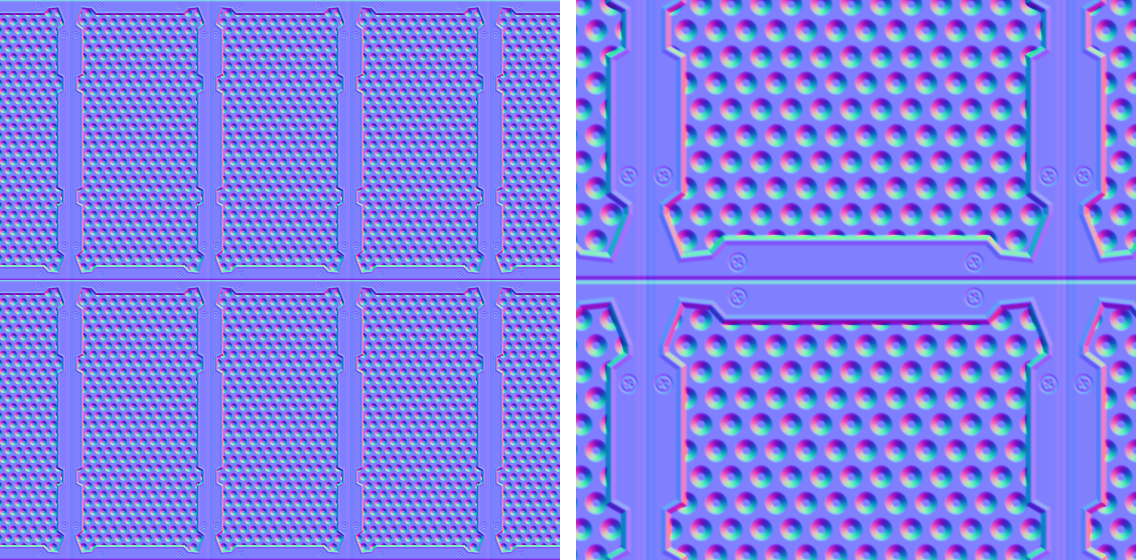
Left, the full canvas; right, a detail of the centre.
Reproduce this texture map procedurally as a Shadertoy shader.

```glsl
// Tangent-space normal map of perforated metal panels, four across and two down.
// A height field (frame, recessed window, staggered dimples, seams, screws) is
// built from distance functions and differentiated to give the normal colour.

const vec2 REPEATS = vec2(4.0, 2.0);
const vec2 PANEL = vec2(192.0, 384.0);      // size of one panel in local units
const vec2 WINDOW = vec2(80.0, 174.0);      // half size of the recessed window
const float FLARE_X = 88.0;                 // reach of corner flares and notches
const float NOTCH_Y = 77.5;                 // height of the side notches
const float WALL_WIDTH = 2.6;
const float WALL_DEPTH = 3.4;
const float LIP_HEIGHT = 0.7;
const vec2 HOLE_PITCH = vec2(192.0 / 14.0, 12.0);
const float HOLE_SHIFT = 0.84;              // column phase of the even rows
const float HOLE_INNER = 1.5;
const float HOLE_OUTER = 5.3;
const float HOLE_DEPTH = 5.2;
const vec2 SCREW_TOP = vec2(54.0, 184.0);
const vec2 SCREW_SIDE = vec2(88.0, 144.5);
const float SCREW_RADIUS = 3.6;
const float SCREW_TILT = 0.6;
const float SAMPLE_STEP = 0.65;             // half width of the slope filter

// Signed distance to the line through a and b, positive on its left.
float edgeSide(vec2 p, vec2 a, vec2 b) {
    vec2 along = normalize(b - a);
    return dot(p - a, vec2(-along.y, along.x));
}

float boxDistance(vec2 p, vec2 halfSize) {
    vec2 d = abs(p) - halfSize;
    return length(max(d, 0.0)) + min(max(d.x, d.y), 0.0);
}

// Window outline in one mirrored quadrant: box, corner flare and side notch.
float windowDistance(vec2 q) {
    float body = boxDistance(q, WINDOW);

    float flare = edgeSide(q, vec2(60.0, 174.0), vec2(66.0, 180.5));
    flare = max(flare, edgeSide(q, vec2(66.0, 180.5), vec2(80.0, 182.0)));
    flare = max(flare, edgeSide(q, vec2(80.0, 182.0), vec2(FLARE_X, 162.0)));
    flare = max(flare, edgeSide(q, vec2(FLARE_X, 158.0), vec2(80.0, 152.0)));
    flare = max(flare, q.x - FLARE_X);

    float dy = abs(q.y - NOTCH_Y);
    float notch = edgeSide(vec2(q.x, dy), vec2(80.0, 13.0), vec2(87.0, 9.0));
    notch = max(notch, q.x - FLARE_X + 1.0);

    return min(body, min(flare, notch));
}

// Staggered round dimples with small flat floors.
float holeHeight(vec2 p) {
    float row = floor(p.y / HOLE_PITCH.y);
    float shift = HOLE_SHIFT + 0.5 * mod(row, 2.0);
    vec2 cell = vec2(fract(p.x / HOLE_PITCH.x - shift + 0.5),
                     fract(p.y / HOLE_PITCH.y)) - 0.5;
    float d = length(cell * HOLE_PITCH);
    return HOLE_DEPTH * (smoothstep(HOLE_INNER, HOLE_OUTER, d) - 1.0);
}

// Flat screw head: a thin ring groove and a tilted cross slot.
float screwHeight(vec2 p) {
    float r = length(p);
    float ring = 1.0 - smoothstep(0.0, 1.1, abs(r - SCREW_RADIUS));
    float c = cos(SCREW_TILT), s = sin(SCREW_TILT);
    vec2 slot = abs(mat2(c, s, -s, c) * p);
    float cross = 1.0 - smoothstep(0.2, 1.1, min(slot.x, slot.y));
    cross *= 1.0 - smoothstep(1.8, 2.7, r);
    return -0.4 * ring - 0.45 * cross;
}

float panelHeight(vec2 position) {
    vec2 p = (fract(position / PANEL + vec2(0.5, 0.0)) - 0.5) * PANEL;
    vec2 q = abs(p);

    // Raised lip, sloping wall and perforated floor
    float d = windowDistance(q);
    float h = WALL_DEPTH * (smoothstep(-WALL_WIDTH, 0.0, d) - 1.0);
    h += LIP_HEIGHT * (1.0 - smoothstep(0.0, 2.4, d));
    h += holeHeight(p) * (1.0 - smoothstep(-WALL_WIDTH, -1.0, d));

    // Seams: a deep horizontal groove and a shallow vertical one
    vec2 seam = 0.5 * PANEL - q;
    h -= 1.5 * (1.0 - smoothstep(0.0, 2.0, seam.y));
    h -= 0.3 * (1.0 - smoothstep(0.0, 1.6, seam.x));
    h -= 0.3 * (1.0 - smoothstep(2.0, 5.0, seam.x));

    // Mirrored screws
    h += screwHeight(q - SCREW_TOP) + screwHeight(q - SCREW_SIDE);
    return h;
}

void mainImage(out vec4 fragColor, in vec2 fragCoord) {
    vec2 position = fragCoord / iResolution.xy * REPEATS * PANEL;
    vec2 e = vec2(SAMPLE_STEP, 0.0);
    vec2 slope = vec2(panelHeight(position + e.xy) - panelHeight(position - e.xy),
                      panelHeight(position + e.yx) - panelHeight(position - e.yx));
    vec3 normal = normalize(vec3(-slope / (2.0 * SAMPLE_STEP), 1.0));
    fragColor = vec4(0.5 + 0.5 * normal, 1.0);
}
```
